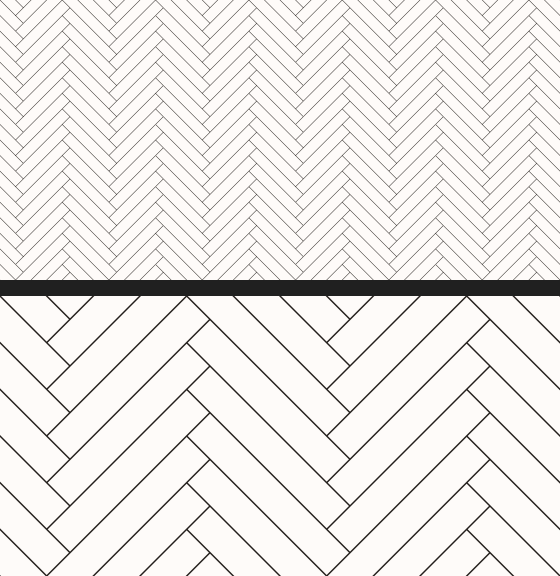
Top, the full canvas; bottom, a detail of the centre.
A Shadertoy shader for this pattern:

```glsl
// Herringbone of slim 6:1 planks at 45 degrees, pale faces with hairline joints.
// A diagonal unit grid is sorted into rising and falling planks by its diagonal
// index; each joint is antialiased with the exact diagonal pixel footprint.

// Integral of a unit triangle filter from -1 to x
float triangleIntegral(float x) {
    x = clamp(x, -1.0, 1.0);
    return 0.5 + x - 0.5 * x * abs(x);
}

// Filtered coverage of a joint whose centre lies at distance d
float jointCoverage(float d, float halfWidth, float footprint) {
    return triangleIntegral((d + halfWidth) / footprint)
         - triangleIntegral((d - halfWidth) / footprint);
}

// Position in a plank: x along its length (0..6), y across its width (0..1)
vec2 plankCoord(vec2 grid) {
    vec2 cell = floor(grid);
    vec2 local = grid - cell;
    float step12 = mod(cell.x - cell.y - 3.0, 12.0);
    return step12 < 5.5 ? vec2(step12 + local.x, local.y)
                        : vec2(11.0 - step12 + local.y, local.x);
}

void mainImage(out vec4 fragColor, in vec2 fragCoord) {
    // 6 zigzags across (12 half-diagonals each), 18 planks down (2 each)
    vec2 p = fragCoord / iResolution.xy * vec2(72.0, 36.0);
    vec2 plank = plankCoord(0.5 * vec2(p.x + p.y, p.y - p.x));

    // Distances to the nearest short end and the nearest long side
    vec2 edge = min(plank, vec2(6.0, 1.0) - plank);

    // Half a pixel diagonal, in plank widths
    float footprint = 18.0 / iResolution.y;
    float ends = jointCoverage(edge.x, 0.022, footprint);
    float sides = jointCoverage(edge.y, 0.022, footprint);
    float joint = 1.0 - (1.0 - ends) * (1.0 - sides);

    vec3 color = mix(vec3(0.995, 0.985, 0.975), vec3(0.14, 0.12, 0.11), joint);
    fragColor = vec4(color, 1.0);
}
```
